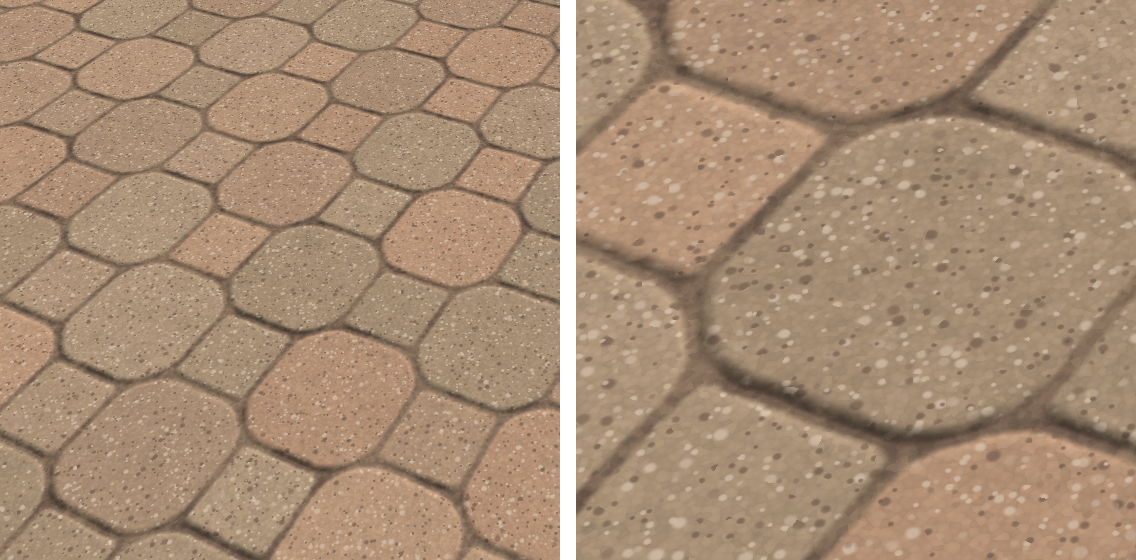
Left: the whole. Right: its middle third, enlarged.
This texture is drawn by a Shadertoy shader. Its source:

```glsl
// Paving of octagons and squares seen at a slant: a ground-to-canvas projection
// is inverted, the pavers come from distance functions on a unit lattice, and
// cellular noise gives the stone its light and dark chips.

#define CUT 0.625        // diagonal reach of an octagon; squares fill the rest
#define ROUNDING 0.07    // softness of the paver corners
#define JOINT 0.019      // half width of the joints
#define BEVEL 0.045      // width of the worn rim
#define WOBBLE 0.005     // unevenness of the edges
#define CHIP_SCALE 25.0  // chips per lattice unit
#define GRAIN 0.085      // strength of the fine grain
#define TONE_SPREAD 0.07 // brightness change between pavers

const vec3 GREY_STONE = vec3(0.655, 0.563, 0.462);
const vec3 RED_STONE  = vec3(0.715, 0.570, 0.462);
const vec3 JOINT_SAND = vec3(0.535, 0.445, 0.365);
const vec3 JOINT_DIRT = vec3(0.390, 0.315, 0.270);
const vec3 LIGHT_CHIP = vec3(0.830, 0.750, 0.670);
const vec3 DARK_CHIP  = vec3(0.430, 0.345, 0.290);

// Columns: lattice x axis, lattice y axis, origin (homogeneous canvas units)
const mat3 GROUND_TO_CANVAS = mat3(0.2999, 0.0970, 0.0462,
                                   0.0247, 0.2491, 0.1215,
                                   0.5443, 0.5078, 1.0);

float hash(vec2 p) {
    p = fract(p * vec2(0.1031, 0.1137) + 0.37);
    p += dot(p, p.yx + 33.33);
    return fract((p.x + p.y) * p.x * 7.31);
}

// Layered sines, roughly -1 to 1
float mottle(vec2 p) {
    float sum = 0.0, amp = 0.5;
    for (int i = 0; i < 4; i++) {
        sum += amp * sin(p.x + 1.7 * sin(p.y * 0.8)) * cos(p.y + 1.3 * sin(p.x * 0.7));
        p = mat2(1.5, 1.2, -1.2, 1.5) * p + 2.3;
        amp *= 0.6;
    }
    return sum;
}

// Cellular noise: distance to the nearest point and that point's random value
vec2 cells(vec2 p) {
    vec2 base = floor(p), nearest = vec2(9.0, 0.0);
    for (int y = -1; y <= 1; y++)
    for (int x = -1; x <= 1; x++) {
        vec2 cell = base + vec2(x, y);
        vec2 point = cell + vec2(hash(cell), hash(cell + 57.3));
        float d = distance(p, point);
        if (d < nearest.x) nearest = vec2(d, hash(cell + 113.7));
    }
    return nearest;
}

float smoothMax(float a, float b, float k) {
    float h = max(k - abs(a - b), 0.0) / k;
    return max(a, b) + h * h * k * 0.25;
}

// x: depth inside the paver, yz: paver identity
vec3 paver(vec2 g) {
    vec2 a = abs(g - round(g)), b = 0.5 - a;
    float octagon = smoothMax(max(a.x, a.y) - 0.5, (a.x + a.y - CUT) * 0.7071, ROUNDING);
    float square = (smoothMax(b.x + b.y, abs(b.x - b.y), ROUNDING) - 1.0 + CUT) * 0.7071;
    return octagon < square ? vec3(-octagon, round(g)) : vec3(-square, floor(g) + 0.5);
}

float height(vec2 g) {
    return smoothstep(0.0, BEVEL, paver(g).x);
}

void mainImage(out vec4 fragColor, in vec2 fragCoord) {
    vec2 uv = fragCoord / iResolution.xy;
    vec3 ray = inverse(GROUND_TO_CANVAS) * vec3(uv, 1.0);
    vec2 ground = ray.xy / ray.z;
    float pixel = 0.5 * length(fwidth(ground));

    // Paver shape with slightly crumbled edges
    vec2 g = ground + WOBBLE * vec2(mottle(ground * 19.0), mottle(ground * 19.0 + 40.0));
    vec3 stone = paver(g);
    vec2 id = stone.yz * 2.0 + 60.0;

    // Stone tone, grain and broad stains
    vec3 color = mix(GREY_STONE, RED_STONE, smoothstep(0.1, 1.0, hash(id)));
    color *= 1.0 + TONE_SPREAD * (hash(id + 19.1) - 0.5);
    color *= 1.0 + 0.03 * mottle(ground * 9.0);
    vec2 grain = cells(ground * CHIP_SCALE * 2.2 + 300.0);
    color *= 1.0 + GRAIN * (grain.y - 0.5) + 0.06 * (0.45 - grain.x);

    // Sparse chips of two sizes, light or dark by their random value
    for (int i = 0; i < 2; i++) {
        vec2 chip = cells(ground * CHIP_SCALE * (1.0 + 0.7 * float(i)) + 500.0 + 90.0 * float(i));
        float radius = 0.22 + 0.25 * fract(chip.y * 37.0);
        float spot = 1.0 - smoothstep(radius * 0.45, radius + 0.08, chip.x);
        color = mix(color, LIGHT_CHIP, spot * 0.75 * smoothstep(0.80, 0.95, chip.y));
        color = mix(color, DARK_CHIP, spot * 0.65 * (1.0 - smoothstep(0.05, 0.14, chip.y)));
    }

    // Joints of sand with patches of dirt
    float dirt = smoothstep(-0.35, 0.7, mottle(ground * 6.0 + 11.0) + 0.5 * mottle(ground * 43.0));
    vec3 sand = mix(JOINT_SAND, JOINT_DIRT, 0.75 * dirt) * (0.93 + 0.14 * grain.y);
    float face = smoothstep(JOINT - 0.009 - pixel, JOINT + 0.009 + pixel, stone.x);
    color = mix(sand, color, face);

    // Rims: shaded on the near side, faintly lit on the far side
    vec2 slope = vec2(0.010, 0.011);
    float relief = height(g - slope) - height(g + slope);
    color *= 1.0 + (0.30 + 0.25 * dirt) * min(relief, 0.0) + 0.13 * max(relief, 0.0);

    fragColor = vec4(clamp(color, 0.0, 1.0), 1.0);
}
```
